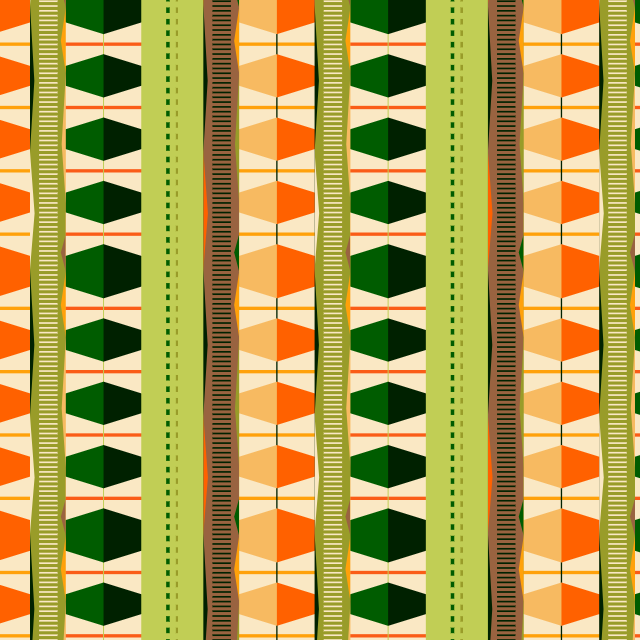
Give the GLSL for this pattern, as a Shadertoy shader.

```glsl
const float CANVAS = 768.0;                 // design units along the canvas height
const vec2 TILE = vec2(341.5, 317.0);       // size of one repeat
const vec2 TILE_START = vec2(244.0, 281.0); // left of brown band, top of tall cell
const float SEAM = 30.0;                    // tile wraps inside the plain stripe
const float BAND_W = 43.0;
const float COLUMN_HALF = 45.25;
const float ORANGE_X = 88.25;               // column centres
const float OLIVE_X = 133.5;                // left side of the olive band
const float GREEN_X = 221.75;
const float STRIPE_X = 267.0;
const float TALL_CELL = 89.0;
const float CELL = 76.0;
const float GEM_MARGIN = 12.0;              // gap from gem tip to cell edge
const float GEM_SLOPE = 0.31;
const float RULE_HALF = 2.0;
const float RUNGS = 55.0;
const float RUNG_LEFT = 11.0;
const float RUNG_RIGHT = 33.0;
const float STITCHES = 23.0;
const float STITCH_X = 299.0;
const float STITCH_GAP = 11.6;

const vec3 CREAM = vec3(0.98, 0.91, 0.77);
const vec3 LIME = vec3(0.757, 0.808, 0.333);
const vec3 OLIVE = vec3(0.60, 0.61, 0.16);
const vec3 BROWN = vec3(0.60, 0.39, 0.25);
const vec3 ORANGE = vec3(1.0, 0.38, 0.0);
const vec3 PEACH = vec3(0.97, 0.73, 0.38);
const vec3 AMBER = vec3(1.0, 0.63, 0.04);
const vec3 RUST = vec3(0.98, 0.36, 0.09);
const vec3 GREEN = vec3(0.0, 0.36, 0.0);
const vec3 DARK = vec3(0.0, 0.13, 0.0);

float pixel; // size of one pixel in design units

float cover(float dist) {
    return clamp(0.5 - dist / pixel, 0.0, 1.0);
}

void paint(inout vec3 col, vec3 ink, float dist) {
    col = mix(col, ink, cover(dist));
}

float box(vec2 p, vec2 halfSize) {
    vec2 d = abs(p) - halfSize;
    return max(d.x, d.y);
}

// Triangular bite, wrapping vertically: 0 at start and end, depth at tip
float notch(float y, float start, float tip, float end, float depth) {
    float u = mod(y - start, TILE.y);
    return depth * max(0.0, min(u / (tip - start), (end - start - u) / (end - tip)));
}

// Signed distance from the nearest of count evenly spaced rows
float rows(float y, float count) {
    return (fract(y * count / TILE.y) - 0.5) * TILE.y / count;
}

// Carved band with ladder rungs; x runs from its left side
vec3 band(vec2 p, vec3 base, vec3 rung, vec3 leftA, vec3 leftB,
          vec3 rightA, vec3 rightB, vec3 rightC) {
    vec3 col = base;
    float fromRight = BAND_W - p.x;
    paint(col, leftA, p.x - notch(p.y, 218.0, 292.0, 359.0, 5.5));
    paint(col, leftB, p.x - notch(p.y, 42.0, 133.0, 218.0, 5.2));
    paint(col, rightA, fromRight - notch(p.y, 0.0, 22.0, 45.0, 6.0));
    paint(col, rightB, fromRight - notch(p.y, 45.0, 85.0, 124.0, 6.0));
    paint(col, rightC, fromRight - notch(p.y, 124.0, 209.0, 280.0, 5.0));
    vec2 q = vec2(p.x - 0.5 * (RUNG_LEFT + RUNG_RIGHT), rows(p.y, RUNGS));
    paint(col, rung, box(q, vec2(0.5 * (RUNG_RIGHT - RUNG_LEFT), 1.0)));
    return col;
}

// Two-tone gems strung on a thread, separated by rules; x is from the centre
vec3 gemColumn(vec2 p, vec3 leftInk, vec3 rightInk, vec3 rule, vec3 thread, float threadHalf) {
    bool tall = p.y < TALL_CELL;
    float halfCell = 0.5 * (tall ? TALL_CELL : CELL);
    float v = abs(tall ? p.y - halfCell : mod(p.y - TALL_CELL, CELL) - halfCell);
    vec3 col = CREAM;
    paint(col, rule, halfCell - v - RULE_HALF);
    paint(col, thread, abs(p.x) - threadHalf);
    float gem = v - (halfCell - GEM_MARGIN - GEM_SLOPE * abs(p.x));
    paint(col, mix(leftInk, rightInk, cover(-p.x)), gem * inversesqrt(1.0 + GEM_SLOPE * GEM_SLOPE));
    return col;
}

vec3 stitchedStripe(vec2 p) {
    vec3 col = LIME;
    for (int i = 0; i < 3; i++) {
        vec3 ink = i == 0 ? GREEN : i == 1 ? OLIVE : CREAM;
        vec2 q = vec2(p.x - STITCH_X - float(i) * STITCH_GAP + TILE.x * 0.0, rows(p.y, STITCHES));
        paint(col, ink, box(q, vec2(2.1, 3.3)));
    }
    return col;
}

void mainImage(out vec4 fragColor, in vec2 fragCoord) {
    pixel = CANVAS / iResolution.y;
    vec2 p = fragCoord * pixel;
    p.y = CANVAS - p.y;
    p -= TILE_START;
    p = vec2(mod(p.x + SEAM, TILE.x) - SEAM, mod(p.y, TILE.y));

    // Stripes laid left to right, each covering everything past its left side
    vec3 col = stitchedStripe(p);
    vec2 olive = p - vec2(OLIVE_X, 0.0);
    paint(col, band(p, BROWN, DARK, ORANGE, DARK, GREEN, AMBER, OLIVE), -p.x);
    paint(col, gemColumn(p - vec2(ORANGE_X, 0.0), PEACH, ORANGE, AMBER, DARK, 0.8), BAND_W - p.x);
    paint(col, band(olive, OLIVE, CREAM, CREAM, DARK, BROWN, AMBER, PEACH), -olive.x);
    paint(col, gemColumn(p - vec2(GREEN_X, 0.0), GREEN, DARK, RUST, LIME, 0.6), BAND_W - olive.x);
    paint(col, stitchedStripe(p), STRIPE_X - p.x);
    fragColor = vec4(col, 1.0);
}
```
